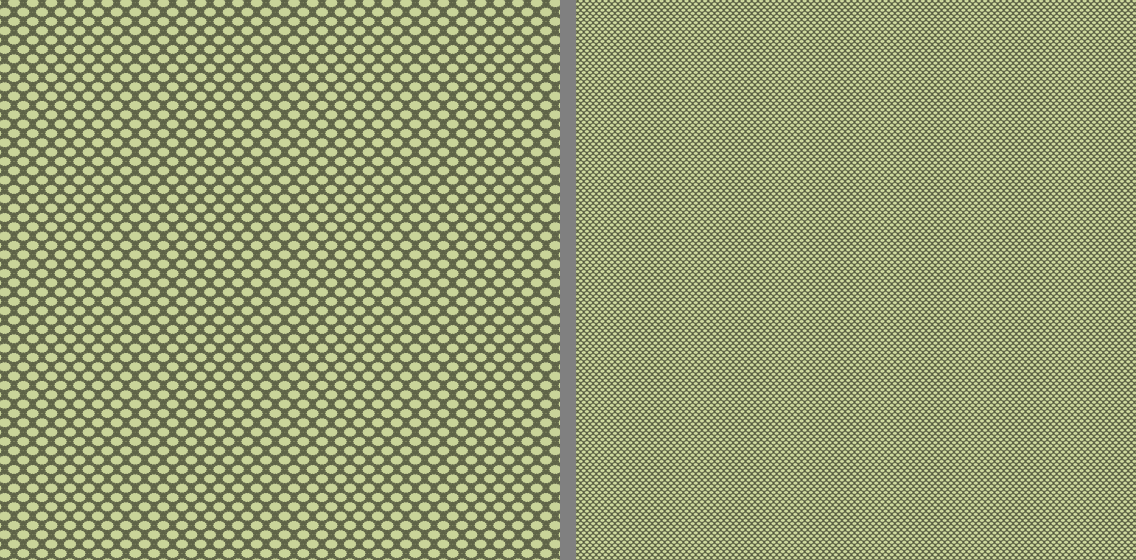
Left: one tile. Right: repeated 3 by 3.
Give the GLSL for this texture, as a WebGL 1 fragment shader.

```glsl
precision highp float;
// Staggered fabric of pale scalloped ovals on a dark olive ground.
// Two interleaved grids of ovals are drawn as approximate ellipse distances,
// with faint stitches around the ovals and short dashes between them.

uniform vec2 u_resolution;

#define REPEATS 30.0
#define RADIUS vec2(0.322, 0.238)
#define LOBES 14.0
#define LOBE_DEPTH 0.011
#define SIZE_VARIATION 0.025
#define STITCH_OFFSET 0.055
#define STITCH_HALF_WIDTH 0.016
#define DASHES 6.0
#define PALE vec3(0.79, 0.83, 0.60)
#define GROUND vec3(0.37, 0.39, 0.28)
#define THREAD vec3(0.62, 0.64, 0.46)

const float TAU = 6.2831853;

// Box-filtered coverage of the region where dist < 0.
float coverage(float dist, float pixel) {
  return clamp(0.5 - dist / pixel, 0.0, 1.0);
}

// Box-filtered coverage of a thin line centred on dist = 0.
float thinLine(float dist, float pixel) {
  return coverage(dist - STITCH_HALF_WIDTH, pixel)
       - coverage(dist + STITCH_HALF_WIDTH, pixel);
}

// Soft on-off pattern along a thread.
float dashes(float phase) {
  return smoothstep(-0.4, 0.4, cos(TAU * phase));
}

// Slow change of oval size; whole numbers of waves wrap at the borders.
float ovalScale(vec2 cell) {
  vec2 wave = sin(TAU * cell * vec2(2.0, 4.0) / REPEATS);
  return 1.0 + SIZE_VARIATION * 0.5 * (wave.x + wave.y);
}

// Approximate signed distance to an ellipse with a scalloped rim.
float scallopedOval(vec2 q, vec2 radius, float angle) {
  float k = length(q / radius);
  float dist = k * (k - 1.0) / max(length(q / (radius * radius)), 1e-4);
  return dist - LOBE_DEPTH * cos(LOBES * angle);
}

void main() {
  vec2 p = gl_FragCoord.xy / u_resolution * REPEATS;
  float pixel = REPEATS / min(u_resolution.x, u_resolution.y);

  float ovals = 0.0;
  float rim = 0.0;
  float bars = 0.0;

  // The second grid is shifted by half a repeat both ways.
  for (int i = 0; i < 2; i++) {
    vec2 shifted = p - vec2(0.25, 0.35) + 0.5 * float(i);
    vec2 q = fract(shifted) - 0.5;
    vec2 radius = RADIUS * ovalScale(floor(shifted));
    float angle = atan(q.y / radius.y, q.x / radius.x + 1e-5);
    float dist = scallopedOval(q, radius, angle);

    ovals = max(ovals, coverage(dist, pixel));

    // Stitches following the rim.
    float stitch = thinLine(dist - STITCH_OFFSET, pixel);
    rim = max(rim, stitch * dashes(angle * LOBES / TAU));

    // Dashes along the row, in the gap beside the oval.
    float gap = coverage(STITCH_OFFSET - dist, pixel);
    bars = max(bars, thinLine(q.y, pixel) * gap * dashes(q.x * DASHES));
  }

  vec3 color = mix(GROUND, THREAD, max(0.3 * rim, 0.8 * bars));
  color = mix(color, PALE, ovals);
  gl_FragColor = vec4(color, 1.0);
}
```
